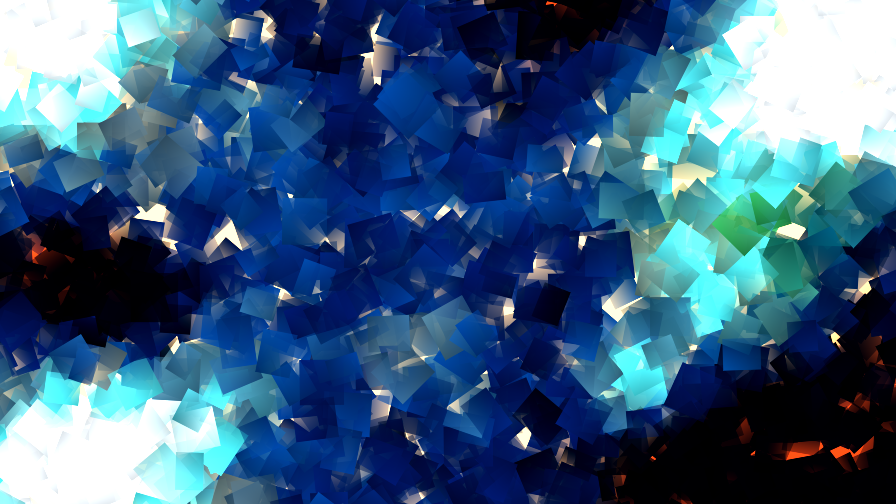
Write a Shadertoy shader that draws this background.

```glsl
// Layers of translucent, randomly turned tiles over a warm back light.
// Each tile takes one colour from a broad brightness field at its centre;
// the slivers left between tiles let the back light glint through.

vec3 hash3(vec2 cell, float seed) {
    vec3 q = fract(vec3(cell.xyx + seed * 7.31) * vec3(0.1031, 0.1030, 0.0973));
    q += dot(q, q.yxz + 33.33);
    return fract((q.xxy + q.yzz) * q.zyx);
}

float gradientDot(vec2 corner, vec2 offset) {
    float angle = 6.2832 * hash3(corner, 3.0).x;
    return dot(vec2(cos(angle), sin(angle)), offset);
}

float gradientNoise(vec2 p) {
    vec2 i = floor(p), f = fract(p);
    vec2 u = f * f * f * (f * (f * 6.0 - 15.0) + 10.0);
    vec2 e = vec2(1.0, 0.0);
    return mix(mix(gradientDot(i, f), gradientDot(i + e, f - e), u.x),
               mix(gradientDot(i + e.yx, f - e.yx), gradientDot(i + 1.0, f - 1.0), u.x), u.y);
}

float glow(vec2 p, vec2 centre, float radius) {
    vec2 d = (p - centre) / radius;
    return exp(-dot(d, d));
}

// Broad light and shade: 0 is black, 0.3 navy, 1 white
float brightness(vec2 p) {
    float level = 0.29 + 0.25 * gradientNoise(p * 4.0);
    // bright clouds at the corners
    level += 1.1 * glow(p, vec2(1.65, 0.86), 0.25);
    level += 1.0 * glow(p, vec2(0.06, 0.95), 0.23);
    level += 1.0 * glow(p, vec2(0.14, 0.06), 0.22);
    // softer patches
    level += 0.50 * glow(p, vec2(1.42, 0.46), 0.14);
    level += 0.60 * glow(p, vec2(1.24, 0.24), 0.10);
    level += 0.32 * glow(p, vec2(1.25, 0.71), 0.16);
    level += 0.25 * glow(p, vec2(0.42, 0.74), 0.23);
    level += 0.30 * glow(p, vec2(0.47, 0.20), 0.18);
    level += 0.14 * glow(p, vec2(0.90, 0.30), 0.20);
    // shadows
    level -= 0.36 * glow(p, vec2(1.18, 1.00), 0.21);
    level -= 0.30 * glow(p, vec2(0.16, 0.45), 0.26);
    level -= 0.36 * glow(p, vec2(1.38, 0.00), 0.26);
    level -= 0.36 * glow(p, vec2(1.75, 0.10), 0.22);
    level -= 0.22 * glow(p, vec2(1.68, 0.52), 0.16);
    return level;
}

vec3 ramp(float level) {
    vec3 c = mix(vec3(0.01, 0.01, 0.03), vec3(0.02, 0.10, 0.33), smoothstep(0.08, 0.28, level));
    c = mix(c, vec3(0.05, 0.24, 0.50), smoothstep(0.30, 0.43, level));
    c = mix(c, vec3(0.27, 0.44, 0.52), smoothstep(0.43, 0.56, level));
    c = mix(c, vec3(0.34, 0.93, 0.94), smoothstep(0.60, 0.76, level));
    return mix(c, vec3(1.05), smoothstep(0.78, 0.95, level));
}

vec3 tileColour(vec2 centre, float jitter) {
    float level = brightness(centre) + 0.22 * (jitter - 0.5);
    vec3 c = ramp(level);
    // mauve and olive casts in the mid tones, green on the right
    float warmth = smoothstep(0.05, 0.35, gradientNoise(centre * 5.0 + 9.0));
    float midTone = smoothstep(0.38, 0.52, level) * (1.0 - smoothstep(0.62, 0.75, level));
    c = mix(c, c * vec3(1.6, 1.05, 0.85), warmth * midTone);
    float green = glow(centre, vec2(1.50, 0.60), 0.20) * (1.0 - smoothstep(0.5, 0.7, level));
    return mix(c, c * vec3(0.9, 1.5, 0.55), green);
}

void mainImage(out vec4 fragColor, in vec2 fragCoord) {
    vec2 p = fragCoord / iResolution.y;
    float pixel = 1.0 / iResolution.y;
    const float cellSize = 0.1;

    // back light: embers in the shadows, cream elsewhere
    vec3 col = mix(vec3(1.1, 0.32, 0.10), vec3(1.45, 1.15, 0.78),
                   smoothstep(0.0, 0.25, brightness(p)));

    for (int layer = 0; layer < 7; layer++) {
        float seed = float(layer) + 1.0;
        vec2 shift = fract(seed * vec2(0.37, 0.61)) * cellSize;
        vec2 home = floor((p + shift) / cellSize);
        for (int k = 0; k < 9; k++) {
            vec2 cell = home + vec2(k % 3 - 1, k / 3 - 1);
            vec3 place = hash3(cell, seed);
            vec3 form = hash3(cell, seed + 20.0);
            vec2 centre = (cell + place.xy) * cellSize - shift;

            // turned rectangle
            float angle = 6.2832 * place.z;
            float ca = cos(angle), sa = sin(angle);
            vec2 local = mat2(ca, -sa, sa, ca) * (p - centre);
            vec2 halfSize = mix(0.03, 0.05, form.x) * vec2(1.0, mix(0.7, 1.0, form.y));
            vec2 edge = abs(local) - halfSize;
            float mask = 1.0 - smoothstep(-0.6 * pixel, 0.6 * pixel, max(edge.x, edge.y));
            if (mask <= 0.0) continue;

            // opacity fades along one axis, shade along the other
            vec2 across = clamp(0.5 + 0.5 * local / halfSize, 0.0, 1.0);
            vec3 tile = tileColour(centre, form.z) * mix(0.75, 1.2, across.x);
            col = mix(col, tile, mask * mix(0.45, 1.0, across.y));
        }
    }

    // deepen the shadows and clip the lights
    col = col * 1.2 - vec3(0.08, 0.05, 0.03);
    fragColor = vec4(clamp(col, 0.0, 1.0), 1.0);
}
```
